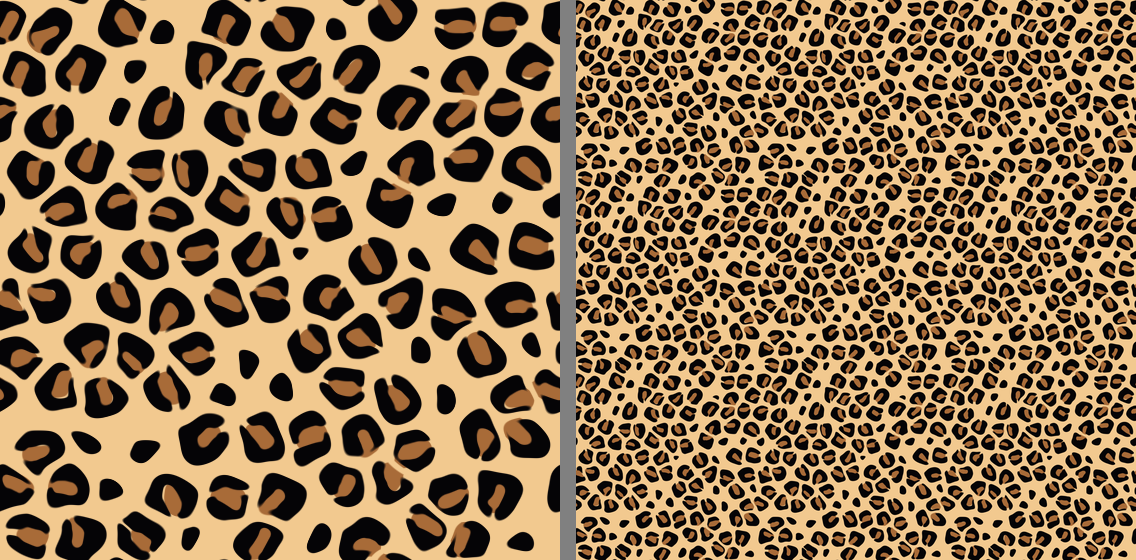
Left: one tile. Right: repeated 3 by 3.
Reproduce this pattern procedurally as a WebGL 1 fragment shader.

```glsl
precision highp float;
// Seamless leopard print: rounded, notched rosettes and small spots on tan.

uniform vec2 u_resolution;

const float TAU = 6.2831853;
const vec2 GRID = vec2(10.0, 12.0);   // sites per tile, rows even for the stagger
const float ROW = 10.0 / 12.0;        // row height when columns are one unit wide

vec2 hash2(vec2 cell, float seed) {
  vec3 h = fract(vec3(mod(cell, GRID), seed).xyx * vec3(0.1031, 0.1030, 0.0973) + seed * 0.317);
  h += dot(h, h.yzx + 33.33);
  return fract((h.xx + h.yz) * h.zy);
}

float smin(float a, float b, float k) {
  float h = max(k - abs(a - b), 0.0) / k;
  return min(a, b) - h * h * k * 0.25;
}

float capsule(vec2 p, vec2 a, vec2 b, float r) {
  vec2 ab = b - a;
  float t = clamp(dot(p - a, ab) / dot(ab, ab), 0.0, 1.0);
  return length(p - a - ab * t) - r;
}

vec2 rotate(vec2 p, float angle) {
  float c = cos(angle), s = sin(angle);
  return vec2(c * p.x + s * p.y, c * p.y - s * p.x);
}

bool isSpot(vec2 cell) {
  return hash2(cell, 5.0).x < 0.17;
}

// Staggered, jittered site: xy is its position, z its power-diagram weight.
vec3 site(vec2 cell) {
  vec2 jitter = (hash2(cell, 1.0) - 0.5) * 0.42;
  vec2 pos = vec2(cell.x + 0.5 + 0.5 * mod(cell.y, 2.0), (cell.y + 0.5) * ROW) + jitter;
  return vec3(pos, isSpot(cell) ? -0.2 : 0.0);
}

// Cell whose site owns the point.
vec2 findOwner(vec2 p) {
  vec2 owner = vec2(0.0);
  float best = 1e3;
  for (int j = -1; j <= 1; j++) {
    float row = floor(p.y / ROW) + float(j);
    for (int i = -1; i <= 1; i++) {
      vec2 cell = vec2(floor(p.x - 0.5 * mod(row, 2.0)) + float(i), row);
      vec3 s = site(cell);
      float power = dot(p - s.xy, p - s.xy) - s.z;
      if (power < best) {
        best = power;
        owner = cell;
      }
    }
  }
  return owner;
}

// Rounded distance from the point to the border of its cell.
float borderDistance(vec2 p, vec2 owner) {
  vec3 a = site(owner);
  float d = 0.7;
  for (int j = -1; j <= 1; j++) {
    for (int i = -1; i <= 1; i++) {
      if (i == 0 && j == 0) continue;
      vec3 b = site(owner + vec2(float(i), float(j)));
      vec2 ab = b.xy - a.xy;
      float span = length(ab);
      float split = 0.5 * span + 0.5 * (a.z - b.z) / span;
      d = smin(d, split - dot(p - a.xy, ab / span), 0.16);
    }
  }
  return d;
}

void main() {
  vec2 p = gl_FragCoord.xy / u_resolution * GRID.x;

  // Periodic warp makes the outlines hand drawn.
  p += 0.035 * sin(TAU * p.yx * vec2(1.3, 1.1) + vec2(0.7, 2.9));
  p += 0.022 * sin(TAU * (p.yx * 0.8 + p * vec2(1.5, 1.7)) + vec2(4.1, 1.3));

  vec2 cell = findOwner(p);
  vec2 local = p - site(cell).xy;
  vec2 shape = hash2(cell, 2.0);
  vec2 notch = hash2(cell, 3.0);
  vec2 bend = hash2(cell, 4.0) - 0.5;
  bool spot = isSpot(cell);

  // Outline: cell border rounded off by an ellipse.
  vec2 q = rotate(local, shape.x * TAU);
  float oval = spot ? 0.36 - length(q * vec2(1.0, 1.45)) : 0.6 - length(q * vec2(1.0, 1.2));
  float outline = 0.09 - smin(borderDistance(p, cell), oval, 0.12);

  // Hollow core with a mouth; a few mouths cut the rosette in two.
  vec2 m = rotate(local, notch.x * TAU);
  float core = capsule(m, vec2(-0.06, bend.x * 0.2), vec2(0.13, bend.y * 0.2), 0.105 + 0.03 * shape.y);
  float mouthStart = notch.y > 0.9 ? -0.8 : 0.05;
  float mouth = capsule(m, vec2(mouthStart, 0.0), vec2(0.8, bend.y * 0.5), mix(0.015, 0.075, shape.y));
  float hollow = smin(core, mouth, 0.08);
  float black = spot ? outline : -smin(-outline, hollow, 0.09);

  // Brown patch lies under the black and may bulge slightly past it.
  float brown = capsule(m, vec2(-0.05, 0.0), vec2(0.14, bend.y * 0.2), 0.2 + 0.05 * bend.x);
  brown = spot ? 1.0 : max(brown, outline - 0.04);

  float edge = 0.9 * GRID.x / u_resolution.y;
  vec3 color = vec3(0.95, 0.79, 0.56);
  color = mix(color, vec3(0.66, 0.42, 0.22), smoothstep(edge, -edge, brown));
  color = mix(color, vec3(0.02, 0.015, 0.025), smoothstep(edge, -edge, black));
  gl_FragColor = vec4(color, 1.0);
}
```
